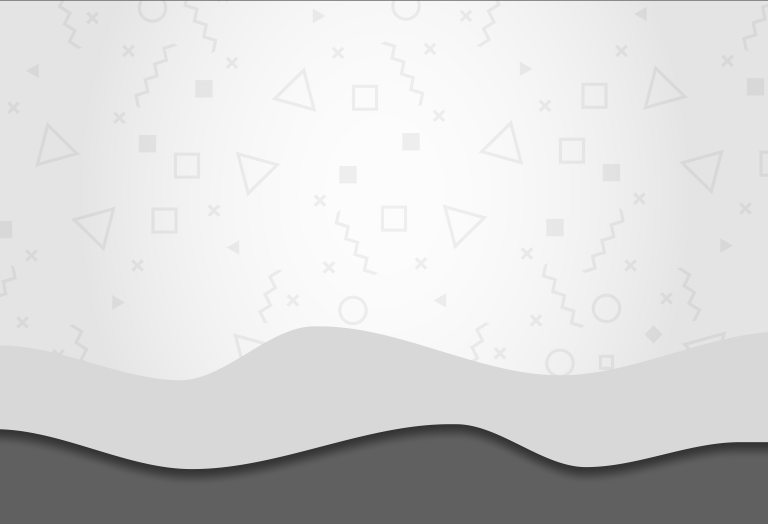
Reproduce this background procedurally as a Shadertoy shader.

```glsl
// Pale confetti of outlined shapes on a soft radial glow, above two layered paper waves.

#define CANVAS vec2(768.0, 525.0)     // design units across the canvas
#define PATTERN_CENTER vec2(379.5, 366.5)
#define GLOW_CENTER vec2(385.0, 330.0)
#define GLOW_RADIUS vec2(305.0, 400.0)
#define GLOW_COLOR vec3(0.99)
#define RIM_COLOR vec3(0.895)
#define LIGHT_WAVE vec3(0.847)
#define DARK_WAVE vec3(0.375)
#define SHAPE_INK 0.055
#define STROKE 1.6                    // half width of the outlines
#define SHADOW_DEPTH 17.0
#define SHADOW_INK 0.17

// Distance to a regular polygon whose first side faces the given angle
float polygon(vec2 p, float sides, float facing, float apothem) {
    float sector = 6.2831853 / sides;
    float a = atan(p.y, p.x) - facing;
    a = mod(a + 0.5 * sector, sector) - 0.5 * sector;
    return length(p) * cos(a) - apothem;
}

float outline(float d) {
    return abs(d) - STROKE;
}

float diagonalCross(vec2 p) {
    vec2 q = abs(vec2(p.x + p.y, p.x - p.y)) * 0.7071;
    return max(min(q.x, q.y) - STROKE, max(q.x, q.y) - 7.3);
}

float zigzag(vec2 p, vec2 dir, float halfLength) {
    float along = dot(p, dir);
    float across = dot(p, vec2(dir.y, -dir.x));
    float wave = 4.1 * (4.0 * abs(fract(along / 18.3) - 0.5) - 1.0);
    return max(abs(across - wave) * 0.75 - STROKE, abs(along) - halfLength);
}

// One half of a confetti cluster, the other half is its half turn
float confetti(vec2 p) {
    // Triangles
    float d = outline(polygon(p - vec2(21.5, 39.0), 3.0, 4.442, 11.8));
    d = min(d, outline(polygon(p - vec2(24.0, 221.0), 3.0, 4.442, 11.8)));
    d = min(d, polygon(p - vec2(41.0, 116.0), 3.0, 3.1416, 4.2));

    // Squares and diamond
    d = min(d, polygon(p - vec2(-72.0, 43.0), 4.0, 0.0, 8.7));
    d = min(d, polygon(p - vec2(-30.0, 205.0), 4.0, 0.7854, 6.4));
    d = min(d, outline(polygon(p - vec2(89.0, 34.0), 4.0, 0.0, 11.5)));
    d = min(d, outline(polygon(p - vec2(-77.0, 233.0), 4.0, 0.0, 6.0)));

    // Ring
    d = min(d, outline(length(p - vec2(-77.0, 179.0)) - 13.2));

    // Crosses
    d = min(d, diagonalCross(p - vec2(62.0, 79.0)));
    d = min(d, diagonalCross(p - vec2(-44.0, 69.0)));
    d = min(d, diagonalCross(p - vec2(-53.0, 136.0)));
    d = min(d, diagonalCross(p - vec2(-17.0, 169.0)));

    // Squiggles
    d = min(d, zigzag(p - vec2(-78.0, 113.0), vec2(0.51, -0.86), 36.6));
    return min(d, zigzag(p - vec2(7.0, 164.0), vec2(0.27, 0.963), 27.5));
}

// Four clusters: a half turn swaps the sides, the outer ones are mirrored
float pattern(vec2 p) {
    float d = 1e5;
    for (float side = -1.0; side < 2.0; side += 2.0) {
        for (float outer = 0.0; outer < 2.0; outer++) {
            vec2 q = side * (p - PATTERN_CENTER);
            q -= mix(vec2(103.5, -26.5), vec2(304.0, 28.5), outer);
            q.x *= 1.0 - 2.0 * outer;
            d = min(d, min(confetti(q), confetti(-q)));
        }
    }
    return d;
}

// Wave heights, eased from each crest to the next trough
float lightHeight(float x) {
    return 179.0 - 35.0 * smoothstep(0.0, 182.0, x)
                 + 54.0 * smoothstep(180.0, 314.0, x)
                 - 49.0 * smoothstep(320.0, 560.0, x)
                 + 44.0 * smoothstep(560.0, 785.0, x);
}

float darkHeight(float x) {
    return 95.0 - 40.0 * smoothstep(-5.0, 192.0, x)
                + 45.0 * smoothstep(192.0, 450.0, x)
                - 43.0 * smoothstep(456.0, 586.0, x)
                + 25.0 * smoothstep(586.0, 740.0, x);
}

// Smooth coverage of a signed distance, one pixel wide
float cover(float d) {
    return clamp(0.5 - d * iResolution.x / CANVAS.x, 0.0, 1.0);
}

void mainImage(out vec4 fragColor, in vec2 fragCoord) {
    vec2 p = fragCoord / iResolution.xy * CANVAS;

    // Glow and confetti
    vec2 g = (p - GLOW_CENTER) / GLOW_RADIUS;
    vec3 color = mix(GLOW_COLOR, RIM_COLOR, min(dot(g, g), 1.0));
    color *= 1.0 - SHAPE_INK * cover(pattern(p));

    // Thin line along the top
    color = mix(color, vec3(0.45), cover(CANVAS.y - 0.8 - p.y));

    // Waves, the light sheet drops a shadow on the dark one
    color = mix(color, LIGHT_WAVE, cover(p.y - lightHeight(p.x)));
    float depth = darkHeight(p.x) - p.y;
    float shadow = 1.0 - smoothstep(0.0, SHADOW_DEPTH, depth);
    color = mix(color, DARK_WAVE - SHADOW_INK * shadow, cover(-depth));

    fragColor = vec4(color, 1.0);
}
```
